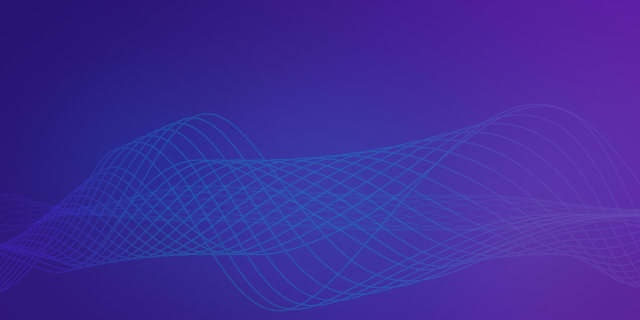
A Shadertoy shader for this background:

```glsl
const float PI = 3.14159265;

float sq(float v) { return v * v; }

float glow(vec2 p, vec2 center, vec2 radius) {
    vec2 d = (p - center) / radius;
    return exp(-dot(d, d));
}

// Wave phase in half turns; the wavelength varies along x
float wavePhase(float x) {
    float a = x - 0.352, b = x - 0.872, c = x - 1.68;
    return 1.923 * a - 0.516 * a * b + 0.55 * a * b * c;
}

// Dense mesh: shifted waves held between two envelopes
float meshWave(float x, float shift) {
    float q = wavePhase(x) - shift;
    float top = mix(0.227, 0.5, smoothstep(-0.05, 0.42, x))
              + 0.18 * sq(max(0.0, x - 0.8) / 0.88);
    top = mix(top, 0.92 - 0.305 * x, smoothstep(2.6, 3.4, q));
    float bottom = 0.205 - 0.115 * sq(max(0.0, 1.0 - x / 0.65))
                 - 0.05 * exp(-sq((x - 1.3) / 0.2))
                 - 0.1 * smoothstep(1.75, 2.0, x);
    return mix(bottom, top, 0.5 + 0.5 * cos(PI * q));
}

// Tall arcs that rise above and dip below the mesh
float arcWave(float x, float shift) {
    float q = wavePhase(x) - shift;
    float rise = min(x, 0.76) - sq(clamp(x - 0.5, 0.0, 0.26)) / 0.52;
    float leftTop = mix(0.23, 0.365 + 0.465 * rise, smoothstep(0.0, 0.35, x));
    float rightTop = mix(0.674, 0.33, smoothstep(0.0, 0.1, shift));
    float top = mix(leftTop, rightTop, smoothstep(0.5, 1.5, q));
    float bottom = min(0.23, 0.003 + 0.26 * sqrt(sq(x - 0.87) + 0.01));
    return mix(bottom, top, 0.5 + 0.5 * cos(PI * q));
}

// Low ripples, pinched near the left and at the right edge
float rippleWave(float x, float shift) {
    float amplitude = 0.01 + 0.05 * (1.0 - smoothstep(0.0, 0.22, x))
                    + 0.045 * smoothstep(0.22, 0.6, x) * (1.0 - smoothstep(1.5, 2.0, x));
    float middle = 0.335 + 0.03 * exp(-sq((x - 0.65) / 0.3));
    return middle + amplitude * cos(4.2 * x + shift);
}

// Stroke coverage, with the height difference corrected for slope
float stroke(float y, float h, float hNext, float dx) {
    float d = abs(y - h) / sqrt(1.0 + sq((hNext - h) / dx));
    return 1.0 - smoothstep(0.0, 0.0007 + 1.0 / iResolution.y, d);
}

vec3 backdrop(vec2 p) {
    vec3 color = mix(vec3(0.15, 0.07, 0.44), vec3(0.36, 0.11, 0.65), smoothstep(0.1, 2.15, p.x));
    color = mix(color, vec3(0.20, 0.08, 0.48), 0.7 * glow(p, vec2(0.0), vec2(0.6, 0.4)));
    color = mix(color, vec3(0.41, 0.17, 0.66), 0.75 * glow(p, vec2(2.0, 0.5), vec2(0.45, 0.4)));
    color = mix(color, vec3(0.235, 0.235, 0.67), 0.95 * glow(p, vec2(1.05, 0.38), vec2(0.72, 0.46)));
    color = mix(color, vec3(0.14, 0.19, 0.61), 0.55 * glow(p, vec2(0.44, 0.5), vec2(0.28, 0.24)));
    color = mix(color, vec3(0.37, 0.23, 0.68), 0.7 * glow(p, vec2(1.68, 0.28), vec2(0.3, 0.34)));
    return mix(color, vec3(0.36, 0.14, 0.58), 0.6 * glow(p, vec2(2.0, 0.0), vec2(0.4, 0.25)));
}

void mainImage(out vec4 fragColor, in vec2 fragCoord) {
    vec2 p = fragCoord / iResolution.xy * vec2(2.0, 1.0);
    float dx = 0.002;
    float net = 0.0;

    for (int i = 1; i <= 14; i++) {
        float s = -0.1 * float(i);
        net = max(net, stroke(p.y, meshWave(p.x, s), meshWave(p.x + dx, s), dx));
    }
    for (int i = 0; i <= 6; i++) {
        float s = 0.1 * float(i);
        net = max(net, stroke(p.y, arcWave(p.x, s), arcWave(p.x + dx, s), dx));
    }

    float ripples = 0.0;
    for (int i = 0; i < 14; i++) {
        float s = 0.449 * float(i);
        ripples += stroke(p.y, rippleWave(p.x, s), rippleWave(p.x + dx, s), dx);
    }

    // Violet strokes turn cyan, then fade to pale lilac
    float rightFade = smoothstep(1.15, 1.8, p.x);
    vec3 lineColor = mix(vec3(0.27, 0.17, 0.85), vec3(0.05, 0.57, 0.77), smoothstep(0.1, 0.6, p.x));
    lineColor = mix(lineColor, vec3(0.42, 0.40, 0.77), rightFade);
    float opacity = mix(0.42, 0.27, rightFade);

    vec3 color = backdrop(p);
    color = mix(color, lineColor, 0.13 * min(ripples, 2.0));
    color = mix(color, lineColor, opacity * net);
    fragColor = vec4(color, 1.0);
}
```
